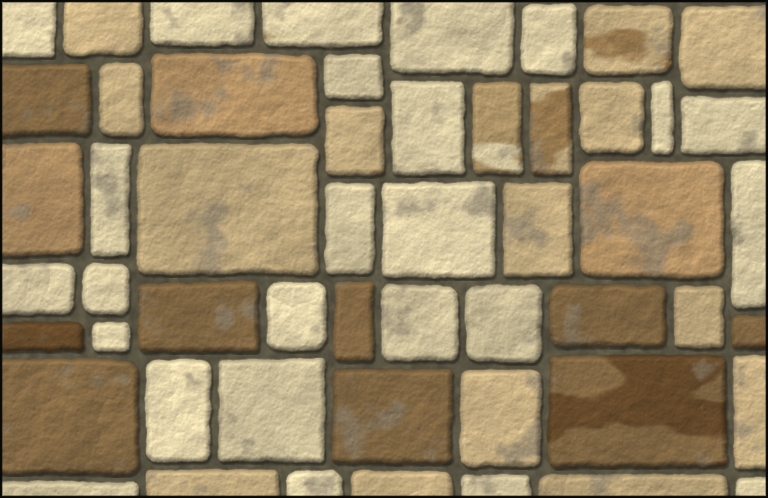
Give the GLSL for this texture, as a Shadertoy shader.

```glsl
// Irregular ashlar wall: cream, tan and brown split-faced blocks in dark mortar.
// Jittered lattice segments interlock into rectangles, some of which are split;
// each block is a rounded box whose height field is lit from the upper left.

const vec2 CELL = vec2(0.285, 0.215);
const vec2 LIGHT_DIR = vec2(-0.45, 0.89);
const float HALF_GAP = 0.0078;
const float FRAME_WIDTH = 0.0045;

const vec3 CREAM = vec3(0.83, 0.775, 0.62);
const vec3 TAN = vec3(0.75, 0.66, 0.49);
const vec3 OCHRE = vec3(0.68, 0.55, 0.38);
const vec3 BROWN = vec3(0.50, 0.40, 0.26);
const vec3 GREY = vec3(0.53, 0.49, 0.42);
const vec3 MORTAR = vec3(0.34, 0.32, 0.255);
const vec3 FRAME = vec3(0.03, 0.03, 0.025);

struct Stone { vec2 lo; vec2 hi; float seed; };

float hash(vec2 p) {
    vec3 q = fract(p.xyx * vec3(0.1031, 0.1030, 0.0973));
    q += dot(q, q.yzx + 33.33);
    return fract((q.x + q.y) * q.z);
}

float noise(vec2 p) {
    vec2 i = floor(p), f = fract(p);
    f = f * f * (3.0 - 2.0 * f);
    return mix(mix(hash(i), hash(i + vec2(1, 0)), f.x),
               mix(hash(i + vec2(0, 1)), hash(i + vec2(1, 1)), f.x), f.y);
}

float fbm(vec2 p) {
    float sum = 0.0, amp = 0.533;
    for (int i = 0; i < 4; i++) {
        sum += amp * noise(p);
        p = mat2(1.6, 1.2, -1.2, 1.6) * p + 7.3;
        amp *= 0.5;
    }
    return sum;
}

float jitter(vec2 vertex) { return 0.76 * (hash(vertex + 41.0) - 0.5); }

// Even lattice vertices carry horizontal joints, odd ones vertical joints.
Stone cellStone(vec2 c) {
    float a = jitter(c), b = jitter(c + 1.0);
    float right = jitter(c + vec2(1, 0)), up = jitter(c + vec2(0, 1));
    bool even = mod(c.x + c.y, 2.0) < 0.5;
    vec2 lo = even ? vec2(up, a) : vec2(a, right);
    vec2 hi = even ? vec2(right, b) : vec2(b, up);
    return Stone((c + lo) * CELL, (c + 1.0 + hi) * CELL, hash(c + 17.0));
}

// Cuts long blocks across and keeps the part that holds p.
Stone splitStone(Stone s, vec2 p, float salt) {
    vec2 size = s.hi - s.lo;
    vec2 axis = size.x > size.y ? vec2(1, 0) : vec2(0, 1);
    vec2 key = vec2(s.seed * 91.0, salt);
    if (dot(size, axis) < mix(0.2, 0.47, hash(key))) return s;
    float cut = dot(s.lo + size * mix(0.25, 0.75, hash(key + 5.0)), axis);
    bool before = dot(p, axis) < cut;
    if (before) s.hi = mix(s.hi, vec2(cut), axis);
    else s.lo = mix(s.lo, vec2(cut), axis);
    s.seed = hash(key + (before ? 11.0 : 23.0));
    return s;
}

Stone findStone(vec2 p) {
    vec2 home = floor(p / CELL);
    Stone found = cellStone(home);
    for (int y = -1; y <= 1; y++)
    for (int x = -1; x <= 1; x++) {
        Stone s = cellStone(home + vec2(x, y));
        if (all(greaterThanEqual(p, s.lo)) && all(lessThan(p, s.hi))) found = s;
    }
    return splitStone(splitStone(found, p, 1.0), p, 2.0);
}

float stoneDistance(vec2 p, Stone s) {
    vec2 halfSize = 0.5 * (s.hi - s.lo) - HALF_GAP;
    float radius = min(mix(0.008, 0.026, s.seed), 0.5 * min(halfSize.x, halfSize.y));
    vec2 q = abs(p - 0.5 * (s.lo + s.hi)) - halfSize + radius;
    float box = length(max(q, 0.0)) + min(max(q.x, q.y), 0.0) - radius;
    return box + 0.008 * (fbm(p * 38.0 + s.seed * 50.0) - 0.5);
}

// Rounded rim, broad chiselled creases and fine grain.
float stoneHeight(vec2 p, Stone s) {
    float rim = clamp(-stoneDistance(p, s) / 0.013, 0.0, 1.0);
    float crease = abs(fbm(p * 6.5 + s.seed * 80.0) - 0.5);
    float height = 0.006 * rim * (2.0 - rim) + 0.03 * s.seed * crease;
    return height + 0.0055 * fbm(p * 42.0 + s.seed * 30.0) + 0.0007 * noise(p * 170.0);
}

vec3 stoneColor(vec2 p, float seed) {
    float pick = hash(vec2(seed * 73.0, 3.0));
    vec3 base = pick < 0.48 ? CREAM : pick < 0.78 ? TAN : pick < 0.91 ? OCHRE : BROWN;
    base *= 0.95 + 0.1 * hash(vec2(seed * 57.0, 9.0));
    base *= 0.89 + 0.22 * fbm(p * 9.0 + seed * 60.0);
    float stained = step(0.82, hash(vec2(seed * 37.0, 6.0)));
    float stain = smoothstep(0.5, 0.57, fbm(p * vec2(4.0, 8.0) + seed * 90.0));
    base = mix(base, base * vec3(0.78, 0.71, 0.62), stained * stain);
    float weathering = smoothstep(0.62, 0.78, fbm(p * 13.0 + seed * 20.0));
    return mix(base, GREY, 0.6 * weathering);
}

void mainImage(out vec4 fragColor, in vec2 fragCoord) {
    vec2 p = fragCoord / iResolution.y;
    vec2 canvas = vec2(iResolution.x / iResolution.y, 1.0);
    float pixel = 1.0 / iResolution.y;

    // Slightly wavering joints
    vec2 q = p + 0.007 * (vec2(noise(p * 8.0), noise(p * 8.0 + 31.0)) - 0.5);
    Stone stone = findStone(q);
    float d = stoneDistance(q, stone);

    // Relief light and grimy block edges
    float step1 = 0.003;
    float slope = (stoneHeight(q, stone) - stoneHeight(q + LIGHT_DIR * step1, stone)) / step1;
    vec3 face = stoneColor(q, stone.seed) * (1.0 + 0.42 * clamp(slope, -0.8, 0.4));
    face *= mix(0.74, 1.0, smoothstep(0.0, 0.012, -d));

    // Sandy mortar with the shadow of the block above
    float shadow = smoothstep(0.004, -0.004, stoneDistance(q + LIGHT_DIR * 0.007, stone));
    vec3 joint = MORTAR * (0.8 + 0.45 * fbm(q * 60.0)) * (1.0 - 0.4 * shadow);

    float blend = 0.0012 + 0.6 * pixel;
    vec3 color = mix(face, joint, smoothstep(-blend, blend, d));

    // Thin dark frame
    vec2 margin = min(p, canvas - p);
    float inside = smoothstep(-pixel, pixel, min(margin.x, margin.y) - FRAME_WIDTH);
    fragColor = vec4(mix(FRAME, color, inside), 1.0);
}
```
